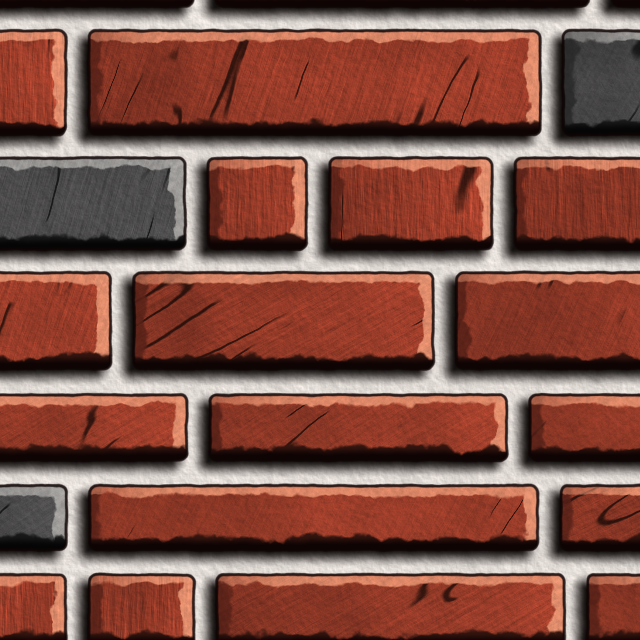
Write a WebGL 2 fragment shader that draws this texture.

```glsl
#version 300 es
precision highp float;
// Bevelled red and charcoal bricks of mixed lengths in pale mortar, lit from the upper right.
uniform vec2 u_resolution;
out vec4 outColor;

#define JOINT 0.0365      // width of the upright joints
#define CORNER 0.011      // corner radius
#define WOBBLE 0.0035     // raggedness of the outline
#define BEVEL 0.018       // mean bevel width
#define CHIPPING 0.026    // raggedness of the bevels
#define RELIEF 1.25       // strength of the grain lighting
#define SHADOW vec2(-0.014, -0.012)

const vec3 RED = vec3(0.57, 0.225, 0.155), PEACH = vec3(0.89, 0.57, 0.44);
const vec3 CHARCOAL = vec3(0.28, 0.275, 0.275), ASH = vec3(0.64, 0.63, 0.62);
const vec3 SOOT = vec3(0.09, 0.025, 0.025), MORTAR = vec3(0.89, 0.865, 0.845);

// Bottom and top of each course, and the centres of its joints (1.3 = unused).
const int COURSES = 7;
const vec2 SPAN[COURSES] = vec2[](vec2(0.99, 1.10), vec2(0.79, 0.952),
  vec2(0.611, 0.753), vec2(0.424, 0.574), vec2(0.281, 0.383),
  vec2(0.141, 0.241), vec2(-0.01, 0.102));
const vec3 JOINTS[COURSES] = vec3[](vec3(0.32, 0.938, 1.3), vec3(0.121, 0.862, 1.3),
  vec3(0.307, 0.497, 0.787), vec3(0.191, 0.695, 1.3), vec3(0.31, 0.81, 1.3),
  vec3(0.122, 0.858, 1.3), vec3(0.121, 0.321, 0.9));

float hash(vec2 p) {
  vec3 a = fract(vec3(p.xyx) * 0.1031);
  a += dot(a, a.yzx + 33.33);
  return fract((a.x + a.y) * a.z);
}

float noise(vec2 p) {
  vec2 i = floor(p), f = fract(p);
  f = f * f * (3.0 - 2.0 * f);
  return mix(mix(hash(i), hash(i + vec2(1, 0)), f.x),
             mix(hash(i + vec2(0, 1)), hash(i + 1.0), f.x), f.y);
}

float fbm(vec2 p) {
  float sum = 0.0, amp = 0.5;
  for (int i = 0; i < 4; i++, amp *= 0.5, p = p * 2.03 + 17.7) sum += amp * noise(p);
  return sum;
}

float roundBox(vec2 p, vec2 halfSize) {
  vec2 q = abs(p) - halfSize + CORNER;
  return length(max(q, 0.0)) + min(max(q.x, q.y), 0.0) - CORNER;
}

// Clay surface: long turned grain over fine grit.
float clay(vec2 q, mat2 turn, float seed) {
  vec2 g = turn * q;
  return 0.8 * fbm(g * vec2(14.0, 150.0) + seed) + 0.35 * fbm(q * 130.0 + seed)
       + 0.7 * fbm(g * vec2(9.0, 40.0) + seed + 5.0);
}

vec3 brickColor(vec2 q, vec2 halfSize, float seed, bool upright, bool charcoal) {
  float angle = upright ? 1.57 : mix(0.35, 1.35, hash(vec2(seed, 3.0)));
  mat2 turn = mat2(cos(angle), -sin(angle), sin(angle), cos(angle));
  vec3 base = charcoal ? CHARCOAL : RED, glow = charcoal ? ASH : PEACH;
  vec3 dark = charcoal ? vec3(0.035) : SOOT;
  // Face: tone, grain relief and scattered gouges.
  float lit = clay(q, turn, seed) - clay(q + vec2(0.0014, 0.0016), turn, seed);
  float tone = 0.86 + 0.3 * fbm(q * 12.0 + seed) + 0.1 * clamp(q.x / halfSize.x, -1.0, 1.0);
  vec3 col = base * tone * clamp(1.0 + RELIEF * lit, 0.4, 1.7);
  float vein = abs(noise(turn * q * vec2(5.0, 32.0) + seed) - 0.5);
  float worn = smoothstep(0.58, 0.72, noise(q * 13.0 + seed * 2.0));
  col *= 1.0 - 0.65 * worn * (1.0 - smoothstep(0.01, 0.05, vein));
  // Bevels: dim left, bright right and top, sooty bottom.
  float chip = (fbm(q * 38.0 + seed) - 0.47) * CHIPPING;
  float grit = 0.9 + 0.25 * fbm(q * 160.0) + 0.35 * lit;
  vec2 near = halfSize + q, far = halfSize - q;
  float rim = BEVEL + chip, crest = 0.014 + 0.7 * chip;
  float shine = 0.5 + 0.35 * smoothstep(0.0, 0.12, near.x);
  col = mix(col, mix(dark, base, 0.5) * grit, 0.85 - 0.85 * smoothstep(rim - 0.003, rim + 0.004, near.x));
  col = mix(col, glow * grit, 0.92 - 0.92 * smoothstep(rim, rim + 0.004, far.x));
  col = mix(col, glow * grit, shine * (1.0 - smoothstep(crest - 0.001, crest + 0.003, far.y)));
  return mix(mix(dark * 0.6, base * 0.35, smoothstep(0.006, 0.022, near.y)), col,
             smoothstep(rim - 0.003, rim + 0.004, near.y));
}

void main() {
  vec2 p = gl_FragCoord.xy / u_resolution;
  float pixel = 1.0 / min(u_resolution.x, u_resolution.y);
  vec2 bent = p + WOBBLE * (vec2(fbm(p * 45.0), fbm(p * 45.0 + 60.0)) - 0.47);
  // Nearest brick and nearest shadow.
  float d = 9.0, shadowDist = 9.0, seed = 0.0;
  vec2 local = vec2(0), size = vec2(1);
  bool upright = false, charcoal = false;
  for (int r = 0; r < COURSES; r++) {
    float start = -0.3;
    for (int k = 0; k < 4; k++) {
      float end = k < 3 ? JOINTS[r][min(k, 2)] : 2.0;
      vec2 lo = vec2(start + 0.5 * JOINT, SPAN[r].x), hi = vec2(end - 0.5 * JOINT, SPAN[r].y);
      vec2 h = 0.5 * (hi - lo), q = bent - 0.5 * (lo + hi);
      float dist = roundBox(q, h);
      shadowDist = min(shadowDist, roundBox(q - SHADOW, h));
      if (dist < d) {
        d = dist; local = q; size = h;
        seed = float(r * 7 + k * 3) + 2.0;
        charcoal = (r == 1 && k == 2) || ((r == 2 || r == 5) && k == 0);
        upright = !charcoal && (r == 2 || h.x < 0.12 || ((r == 1 || r == 6) && k == 0));
      }
      start = end;
    }
  }
  // Gritty mortar under soft shadows, then bricks with a dark outline.
  float grain = fbm(p * 110.0) - fbm(p * 110.0 + 0.2);
  vec3 col = MORTAR * (0.95 + 0.1 * fbm(p * 25.0) + 0.35 * grain);
  col *= mix(vec3(0.08, 0.065, 0.06), vec3(1.0), smoothstep(-0.013, 0.017, shadowDist));
  col = mix(col, brickColor(local, size, seed, upright, charcoal), 1.0 - smoothstep(-pixel, pixel, d));
  col = mix(col, SOOT * 0.6, 0.85 - 0.85 * smoothstep(0.0008, 0.0022 + pixel, abs(d)));
  outColor = vec4(col, 1.0);
}
```
